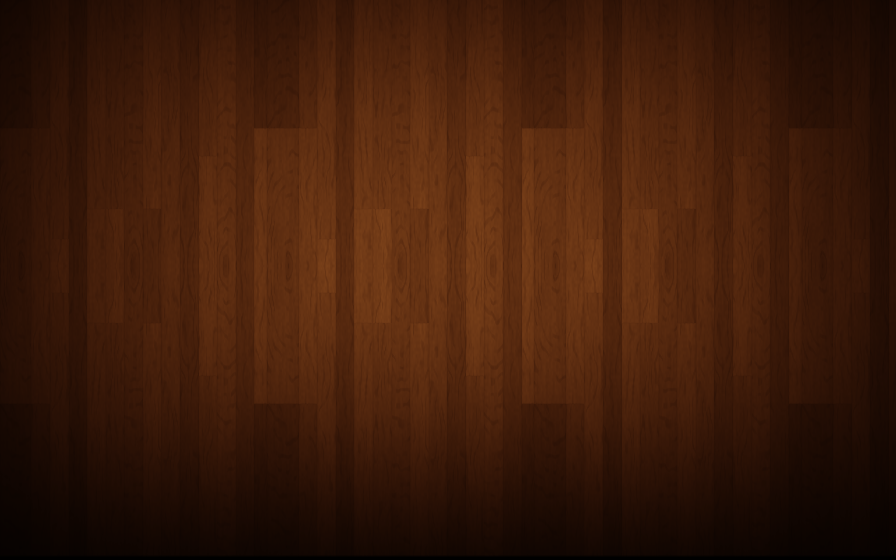
Write a Shadertoy shader that draws this texture.

```glsl
// Dark stained wood planks, tiled sideways and mirrored vertically, under a warm vignette.
#define PERIOD 0.4771
#define ORIGIN 0.5333
#define BOARD 0.03317
#define SLIM 0.0229
#define MIRROR_Y 0.525
#define GLOW 0.422
#define TONE_CONTRAST 0.78
#define RING_DEPTH 0.10
#define STREAK_DEPTH 0.07
#define SEAM_DEPTH 0.06

// Per plank: tone near the mirror line, tone beyond its end, half length.
const vec3 PLANKS[14] = vec3[14](
    vec3(1.04, 0.90, 0.246), vec3(1.11, 1.03, 0.048),
    vec3(0.82, 0.82, 2.0),   vec3(1.07, 1.04, 0.102),
    vec3(1.10, 1.01, 0.102), vec3(0.97, 0.97, 2.0),
    vec3(0.94, 1.08, 0.102), vec3(1.00, 1.00, 2.0),
    vec3(0.87, 0.87, 2.0),   vec3(1.07, 1.00, 0.196),
    vec3(1.03, 1.03, 2.0),   vec3(0.85, 0.85, 2.0),
    vec3(1.07, 0.74, 0.246), vec3(0.96, 0.78, 0.246));

float hash(vec2 p) {
    vec3 q = fract(p.xyx * vec3(0.1031, 0.1030, 0.0973));
    q += dot(q, q.yzx + 33.33);
    return fract((q.x + q.y) * q.z);
}

float noise(vec2 p) {
    vec2 i = floor(p), f = fract(p);
    f = f * f * (3.0 - 2.0 * f);
    return mix(mix(hash(i), hash(i + vec2(1, 0)), f.x),
               mix(hash(i + vec2(0, 1)), hash(i + vec2(1, 1)), f.x), f.y);
}

// Wood figure: x measured from the plank axis, y from the mirror line.
float grain(vec2 p, float seed, bool cathedral) {
    vec2 shift = vec2(seed * 17.3, seed * 9.1);
    float warp = noise(p * vec2(60.0, 14.0) + shift);
    float wobble = noise(p * vec2(130.0, 60.0) + shift + 70.0);
    float phase = p.x * 520.0 + 16.0 * warp + 3.0 * wobble;
    float knot = 0.0;
    if (cathedral) {
        float d = length(p / vec2(0.014, 0.055));
        phase = 13.0 * d + 5.0 * warp + 3.0 * wobble;
        knot = exp(-6.0 * d * d);
    }
    // Thin broken dark lines that fade in and out along the board.
    float rings = smoothstep(0.6, 1.0, 0.5 + 0.5 * sin(phase));
    float presence = smoothstep(0.3, 0.75, noise(p * vec2(150.0, 38.0) + shift + 11.0));
    float streaks = noise(p * vec2(320.0, 30.0) + shift) - 0.5;
    float pores = noise(p * vec2(400.0, 170.0) + shift + 40.0) - 0.5;
    return 1.0 - RING_DEPTH * (rings * presence - 0.14) + STREAK_DEPTH * streaks
         + 0.07 * pores + 0.05 * (warp - 0.5) - 0.13 * knot;
}

void mainImage(out vec4 fragColor, in vec2 fragCoord) {
    vec2 p = fragCoord / iResolution.y;
    float px = 1.0 / iResolution.y;
    float aspect = iResolution.x / iResolution.y;
    float u = mod(p.x - ORIGIN, PERIOD);
    float q = abs(p.y - MIRROR_Y);

    // Twelve even boards, then a slim one and a wide one.
    float regular = 12.0 * BOARD;
    float index = min(floor(u / BOARD), 11.0);
    float left = index * BOARD;
    float width = BOARD;
    if (u >= regular) {
        bool wide = u >= regular + SLIM;
        index = wide ? 13.0 : 12.0;
        left = regular + (wide ? SLIM : 0.0);
        width = wide ? PERIOD - regular - SLIM : SLIM;
    }
    vec3 plank = PLANKS[int(index)];
    float beyond = smoothstep(-px, px, q - plank.z);
    float tone = mix(1.0, mix(plank.x, plank.y, beyond), TONE_CONTRAST);

    // Grain, with nested arches on three of the planks.
    bool arched = index == 5.0 || index == 10.0 || index == 13.0;
    float axis = left + 0.5 * width + (index == 13.0 ? 0.010 : 0.0);
    tone *= grain(vec2(u - axis, q), index + 1.0 + 20.0 * step(0.5, beyond), arched);

    // Faint seams along the sides, weaker still at the plank ends.
    float side = min(u - left, left + width - u);
    float end = abs(q - plank.z);
    float seam = 1.0 - smoothstep(0.0, 0.001 + px, side);
    seam = max(seam, 0.5 - 0.5 * smoothstep(0.0, 0.001 + px, end));
    tone *= 1.0 - SEAM_DEPTH * seam;

    // Flat-topped vignette falling faster toward the floor.
    vec2 d = p - vec2(0.5 * aspect, 0.54);
    vec2 d2 = d * d;
    vec2 fall = d.y > 0.0 ? vec2(2.1, 3.0) : vec2(3.7, 8.0);
    float light = GLOW * exp(-d2.x * (0.95 + 0.9 * d2.x) - d2.y * (fall.x + fall.y * d2.y));
    light *= smoothstep(0.004, 0.010, p.y);

    float red = light * tone;
    fragColor = vec4(red, red * (0.33 + 0.42 * red), red * (0.08 + 0.27 * red), 1.0);
}
```
